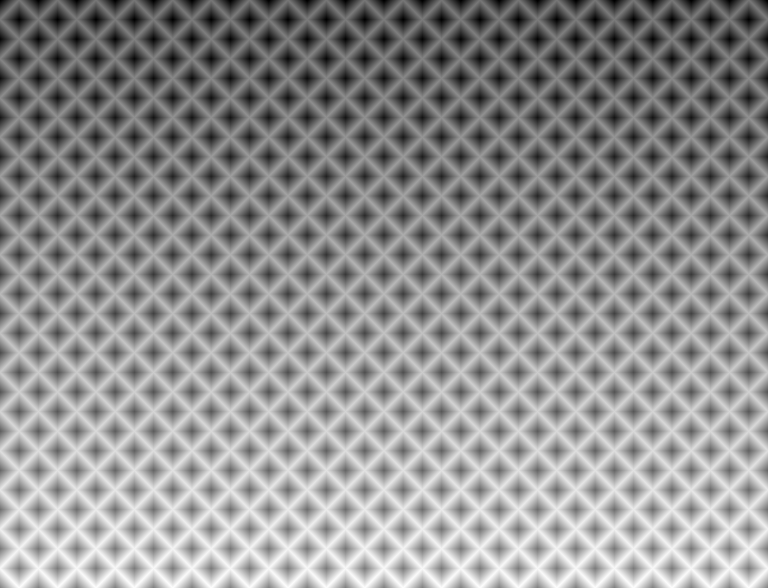
This pattern is drawn by a Shadertoy shader. Its source:

```glsl
// Lattice of soft diagonal ridges around dark diamonds, over a vertical grey ramp.

// Height of the folded diamond: 0 at the diamond centres, 1 along the ridges.
float diamondRidge(vec2 p) {
    vec2 cell = abs(fract(p + 0.5) - 0.5);
    float fromRidge = 2.0 * (cell.x + cell.y) - 1.0;
    // The small constant rounds the crest so that it stays smooth.
    return 1.0 - sqrt(fromRidge * fromRidge + 0.0005);
}

void mainImage(out vec4 fragColor, in vec2 fragCoord) {
    vec2 uv = fragCoord / iResolution.xy;

    // 20 diamonds across and 15 down, with a second set at the half steps
    float ridge = diamondRidge(uv * vec2(20.0, 15.0));

    // Ramp from black at the top to mid grey at the bottom
    float base = mix(0.5, -0.03, uv.y);

    float grey = clamp(base + 0.5 * ridge, 0.0, 1.0);
    fragColor = vec4(vec3(grey), 1.0);
}
```
